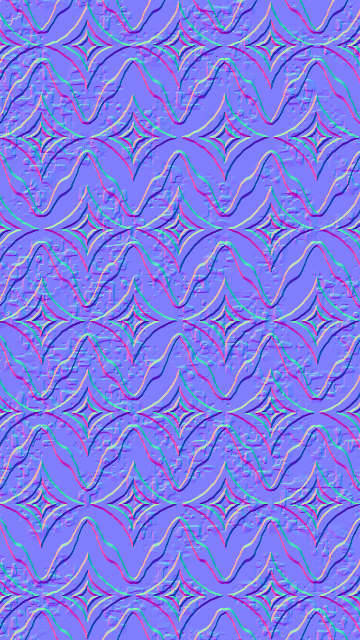
This texture map is drawn by a Shadertoy shader. Its source:

```glsl
// Normal map of embossed rows of nested concave stars between wavy bands, lightly pitted.

float hash(vec2 p) {
    vec3 q = fract(p.xyx * vec3(0.1031, 0.1030, 0.0973));
    q += dot(q, q.yzx + 33.33);
    return fract((q.x + q.y) * q.z);
}

float noise(vec2 p) {
    vec2 i = floor(p), f = fract(p);
    f = f * f * (3.0 - 2.0 * f);
    return mix(mix(hash(i), hash(i + vec2(1, 0)), f.x),
               mix(hash(i + vec2(0, 1)), hash(i + vec2(1, 1)), f.x), f.y);
}

// Raised inside, with a narrow sloped edge where the distance is zero
float plateau(float dist) {
    return smoothstep(0.011, -0.011, dist);
}

// Four-pointed star with sides that are circular arcs
float starDistance(vec2 p, float radius) {
    p = abs(p);
    float arcs = 1.451 * radius - length(p - 1.396 * radius);
    return max(arcs, p.x + p.y - radius);
}

// Nested stars, alternately raised and sunk; every other row is shifted
float stars(vec2 p) {
    float row = round(p.y);
    vec2 q = vec2(fract(p.x - 0.5 * mod(row, 2.0) + 0.5) - 0.5, p.y - row);
    float height = 0.0, radius = 0.465, side = 1.0;
    for (int i = 0; i < 4; i++) {
        height += side * plateau(starDistance(q, radius));
        radius *= 0.59;
        side = -side;
    }
    return height;
}

// Rippled zigzag band, mirrored vertically in every other row
float waves(vec2 p) {
    float flip = 1.0 - 2.0 * mod(floor(p.y), 2.0);
    float y = (fract(p.y) - 0.5) * flip;
    float t = 2.0 * abs(p.x - round(p.x));
    float middle = 0.337 - 0.675 * t + 0.035 * sin(12.566 * t);
    float bulge = sin(3.1416 * t);
    float upper = middle + 0.04 * bulge + 0.016;
    float lower = middle - 0.10 * bulge - 0.016;
    float steepness = mix(1.0, 1.7, smoothstep(0.0, 0.25, t) * smoothstep(1.0, 0.75, t));
    return plateau(max(y - upper, lower - y) / steepness);
}

// Shallow pits gathered in patches
float pits(vec2 p) {
    float patches = smoothstep(0.3, 0.65, noise(p * 3.5 + 7.0));
    float grain = smoothstep(0.56, 0.8, noise(p * 15.0))
                - 0.6 * smoothstep(0.62, 0.85, noise(p * 24.0 + 31.0));
    return 0.28 * patches * grain;
}

float surfaceHeight(vec2 p) {
    vec2 wobble = vec2(noise(p * 18.0), noise(p * 18.0 + 53.0)) - 0.5;
    vec2 q = p + 0.012 * wobble;
    return stars(q) + waves(q) + pits(p);
}

void mainImage(out vec4 fragColor, in vec2 fragCoord) {
    // One unit is the spacing between stars
    vec2 p = fragCoord / iResolution.x * 3.927 - vec2(0.955, 0.482);

    // Slope by central differences
    vec2 e = vec2(0.005, 0.0);
    vec2 slope = vec2(surfaceHeight(p + e.xy) - surfaceHeight(p - e.xy),
                      surfaceHeight(p + e.yx) - surfaceHeight(p - e.yx)) / (2.0 * e.x);

    // Encode the normal, green pointing down the slope
    vec3 normal = normalize(vec3(0.05 * slope * vec2(1.0, -1.0), 1.0));
    fragColor = vec4(normal * 0.5 + vec3(0.5, 0.495, 0.49), 1.0);
}
```
